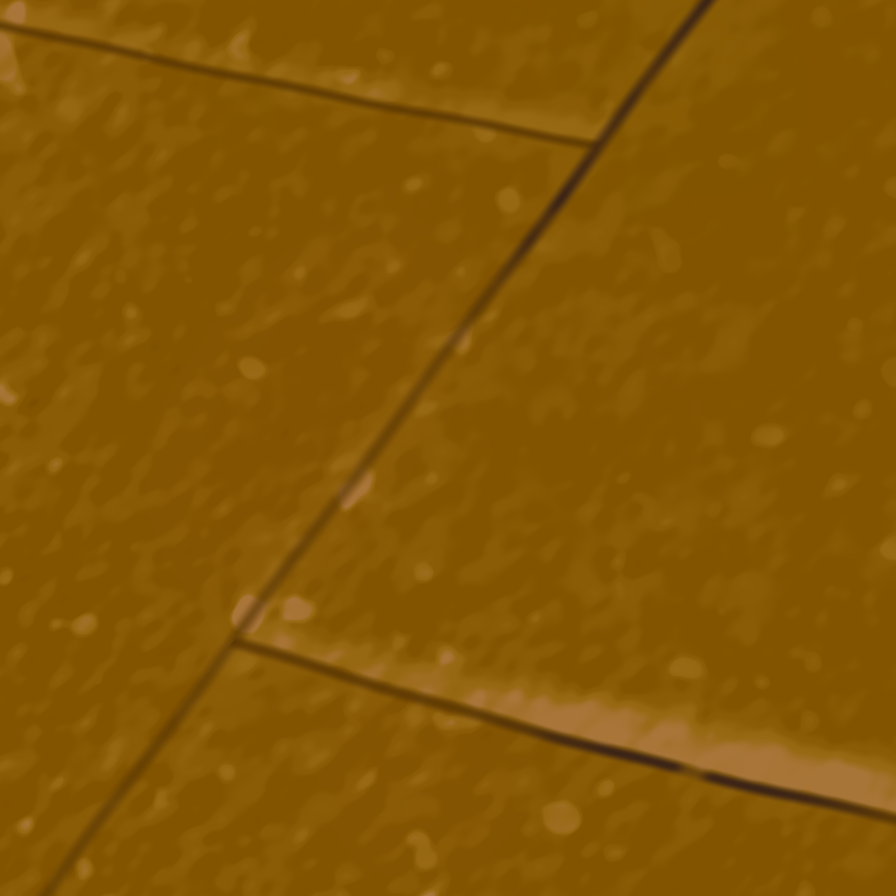
Write a Shadertoy shader that draws this texture.

```glsl
const vec3 BASE  = vec3(0.51, 0.33, 0.00);
const vec3 WARM  = vec3(0.54, 0.36, 0.02);
const vec3 LIGHT = vec3(0.59, 0.41, 0.07);
const vec3 PALE  = vec3(0.66, 0.46, 0.22);
const vec3 SHADE = vec3(0.45, 0.29, 0.01);
const vec3 GROOVE = vec3(0.35, 0.21, 0.01);
const vec3 DEEP  = vec3(0.22, 0.13, 0.09);

const float SEAM_X = 0.05;        // long seam at the lower edge
const float SEAM_LEAN = 0.739;    // x gained per unit of y
const float ROW_WIDTH = 1.2;      // horizontal spacing of long seams
const float SLAB_LENGTH = 1.106;  // spacing of joints along a row
const float JOINT_START = 0.284;
const float SEAM_HALF = 0.0065;
const float JOINT_HALF = 0.005;
const float GRAIN_ANGLE = 0.75;
const float TONE_BIAS = 0.055;

vec2 hash2(vec2 p) {
    vec3 q = fract(p.xyx * vec3(0.1031, 0.1030, 0.0973));
    q += dot(q, q.yzx + 33.33);
    return fract((q.xx + q.yz) * q.zy);
}

// Cellular noise: one soft bump or dent per cell
float bumps(vec2 p) {
    vec2 cell = floor(p);
    float sum = 0.0;
    for (int j = -1; j <= 1; j++)
    for (int i = -1; i <= 1; i++) {
        vec2 id = cell + vec2(i, j);
        vec2 d = p - id - hash2(id);
        float height = 2.0 * hash2(id + 71.7).x - 1.0;
        sum += height * exp(-5.0 * dot(d, d));
    }
    return sum;
}

// Fine surface height, slightly stretched along the grain
float surface(vec2 p) {
    float c = cos(GRAIN_ANGLE), s = sin(GRAIN_ANGLE);
    vec2 g = mat2(c, -s, s, c) * p * vec2(0.8, 1.0);
    return 0.55 * bumps(g * 24.0) + 0.4 * bumps(g * 47.0 + 9.0);
}

float line(float dist, float halfWidth, float soft) {
    return 1.0 - smoothstep(halfWidth - soft, halfWidth + soft, abs(dist));
}

vec3 stone(float tone) {
    vec3 c = mix(BASE, WARM, smoothstep(0.06, 0.24, tone));
    c = mix(c, LIGHT, smoothstep(0.26, 0.58, tone));
    c = mix(c, PALE, smoothstep(0.58, 1.0, tone));
    return mix(c, SHADE, smoothstep(0.18, 0.6, -tone));
}

void mainImage(out vec4 fragColor, in vec2 fragCoord) {
    vec2 uv = fragCoord / iResolution.y;
    float soft = 0.004 + 0.5 / iResolution.y;
    vec2 p = uv + 0.001 * vec2(sin(uv.y * 23.0), sin(uv.x * 31.0 + 1.0));

    // Slanted rows, with joints staggered by half a slab
    float across = p.x - SEAM_X - SEAM_LEAN * p.y;
    float row = floor(across / ROW_WIDTH);
    float odd = mod(row, 2.0);
    float tilt = mix(0.2635, 0.207, odd);
    float span = (across - ROW_WIDTH * (row + odd)) / (1.0 + SEAM_LEAN * tilt);
    float reach = abs(span);
    float joint = p.y + tilt * span - JOINT_START - 0.5 * SLAB_LENGTH * odd;
    joint += 0.01 * (1.0 - 0.5 * odd) * sin(3.9 * reach);
    joint -= SLAB_LENGTH * round(joint / SLAB_LENGTH);
    float seam = across - ROW_WIDTH * round(across / ROW_WIDTH);
    seam /= sqrt(1.0 + SEAM_LEAN * SEAM_LEAN);

    // Grain lit from the upper left, rougher toward the lower left
    float relief = surface(p) - surface(p + vec2(-0.007, 0.008));
    float rough = mix(1.15, 0.5, smoothstep(0.3, 1.3, p.x + 0.5 * p.y));
    float cloud = bumps(p * 5.0 + 3.0) + 0.7 * bumps(p * 13.0);
    float mottle = bumps(p * 31.0 + 5.0);
    float tone = TONE_BIAS + 0.12 * cloud + 0.14 * mottle + 0.62 * rough * relief;

    // Sparse chipped flecks
    tone += 0.55 * rough * smoothstep(0.5, 0.95, bumps(p * 22.0 + 40.0) + 0.4 * relief);

    // Worn pale edge above each joint, wider away from the seam
    float far = smoothstep(0.0, 0.45, reach) * (1.0 - odd);
    float edgeWidth = mix(0.04, 0.074, far);
    float edge = smoothstep(0.0, 0.01, joint)
               * (1.0 - smoothstep(0.35 * edgeWidth, edgeWidth, joint));
    tone += edge * (mix(0.34, 0.78, far) + 0.12 * cloud);
    tone += 0.16 * exp(-abs(joint) / 0.035);

    // Rubbed patch along the long seam, stronger on its upper side
    float rub = exp(-pow((p.y - 0.43) / 0.15, 2.0));
    float side = mix(1.0, 0.6, smoothstep(-0.01, 0.01, seam));
    tone += (0.14 + 0.4 * rub * side) * exp(-abs(seam) / 0.035);

    vec3 color = stone(tone);
    color += vec3(0.006, -0.003, 0.004) * bumps(p * 3.0 + 17.0);

    // Grooves, blackened in broken stretches where they are deepest
    float chips = 0.75 + 0.35 * bumps(p * 21.0 + 11.0);
    float jointDepth = smoothstep(0.25, 0.42, reach)
                     * (1.0 - smoothstep(0.62, 0.78, reach)) * (1.0 - odd);
    float gap = line(reach - 0.52, 0.014, 0.01) * (1.0 - odd);
    float seamDepth = smoothstep(0.55, 0.82, p.y);
    jointDepth = clamp(jointDepth * chips * 1.3, 0.0, 1.0);
    seamDepth = clamp(seamDepth * chips, 0.0, 1.0);
    float jointMask = line(joint, JOINT_HALF * (1.0 - 0.2 * odd), soft);
    float seamMask = line(seam, SEAM_HALF, soft + 0.002);
    jointMask *= mix(0.8, 0.95, jointDepth) * (1.0 - 0.6 * gap);
    seamMask *= mix(0.62, 0.92, seamDepth) + 0.12 * (chips - 0.75);
    color = mix(color, mix(GROOVE, DEEP, jointDepth), jointMask);
    color = mix(color, mix(GROOVE, DEEP, seamDepth), seamMask);

    fragColor = vec4(color, 1.0);
}
```
